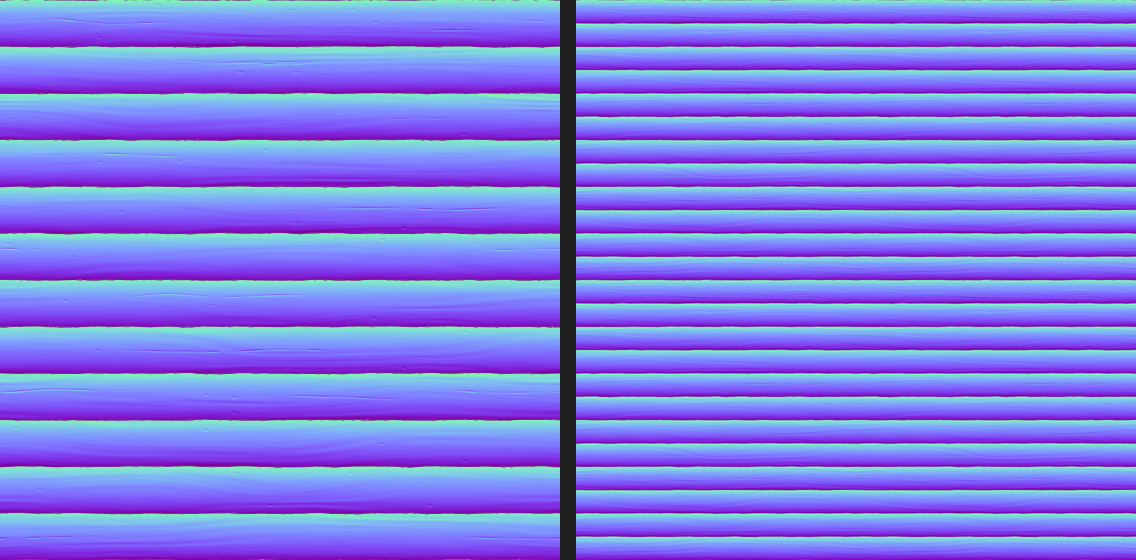
Left, the tile; right, the same tile 2 across and 2 down.
A Shadertoy shader for this texture map:

```glsl
// Tangent-space normal map of twelve stacked round timber logs with fine grain, cracks and pits.

const float LOGS = 12.0;

float hash(vec2 p) {
    return fract(sin(dot(p, vec2(127.1, 311.7))) * 43758.5453);
}

// Value noise that wraps in x after a whole number of cells
float noise(vec2 p, float period, float seed) {
    vec2 i = floor(p), f = fract(p);
    f = f * f * (3.0 - 2.0 * f);
    float x0 = mod(i.x, period), x1 = mod(i.x + 1.0, period);
    vec2 shift = seed * vec2(17.0, 31.0);
    float low = mix(hash(vec2(x0, i.y) + shift), hash(vec2(x1, i.y) + shift), f.x);
    float high = mix(hash(vec2(x0, i.y + 1.0) + shift), hash(vec2(x1, i.y + 1.0) + shift), f.x);
    return mix(low, high, f.y);
}

// Thin tapering splits that wander along the log
float cracks(float x, float v, float id) {
    float depth = 0.0;
    for (float k = 0.0; k < 2.0; k++) {
        vec2 key = vec2(id + 3.0, k + 41.0);
        float reach = mix(0.04, 0.3, hash(key + 7.0));
        float along = abs(fract(x - hash(key) + 0.5) - 0.5) / reach;
        float path = mix(0.2, 0.85, hash(key + 19.0)) + 0.1 * (noise(vec2(x * 10.0, k), 10.0, id) - 0.5);
        float present = step(0.55, hash(key + 29.0));
        float d = (v - path) / 0.016;
        depth += present * (1.0 - smoothstep(0.5, 1.0, along)) * exp(-d * d)
               * noise(vec2(x * 50.0, k), 50.0, id + 5.0);
    }
    return depth;
}

// Sparse elongated nicks, one at most per cell
float pits(float x, float v, float id) {
    vec2 p = vec2(x * 20.0, v * 3.0);
    vec2 cell = floor(p);
    vec2 key = vec2(mod(cell.x, 20.0), cell.y + id * 5.0);
    vec2 centre = mix(vec2(0.3), vec2(0.7), vec2(hash(key + 3.0), hash(key + 11.0)));
    vec2 d = (fract(p) - centre) / vec2(0.09, 0.07);
    return step(0.95, hash(key)) * exp(-dot(d, d));
}

// Relief of one log: warped grain, fine fibres and damage
float relief(vec2 uv, float id) {
    float v = uv.y * LOGS - id;
    float warp = noise(vec2(uv.x * 4.0, v * 2.0), 4.0, id + 20.0);
    float grain = noise(vec2(uv.x * 5.0, v * 9.0 + 5.0 * warp), 5.0, id);
    float fibre = noise(vec2(uv.x * 24.0, v * 24.0 + 6.0 * warp), 24.0, id + 40.0);
    return 0.6 * grain + 0.1 * fibre - 0.9 * cracks(uv.x, v, id) - 0.5 * pits(uv.x, v, id);
}

void mainImage(out vec4 fragColor, in vec2 fragCoord) {
    vec2 uv = fragCoord / iResolution.xy;
    float pixel = LOGS / iResolution.y;

    // Slightly uneven joints, fading towards the middle of each log
    float y = uv.y * LOGS;
    float joint = mod(round(y), LOGS);
    float nearJoint = 1.0 - 2.0 * abs(y - round(y));
    float wobble = noise(vec2(uv.x * 30.0, joint), 30.0, 60.0) - 0.5;
    y += 0.025 * wobble * nearJoint * nearJoint;
    float id = mod(floor(y), LOGS);
    float v = fract(y);

    // Round profile: faces down at the bottom, up at the top
    float bend = 1.9 * v - 0.97 + 0.06 * sin(6.2832 * v);
    bend += 0.05 * (hash(vec2(id, 9.0)) - 0.5) * sin(3.1416 * v);

    // Slope of the relief by central differences
    vec2 e = vec2(0.001, 0.0);
    vec2 p = vec2(uv.x, (id + v) / LOGS);
    vec2 slope = vec2(relief(p + e.xy, id) - relief(p - e.xy, id),
                      relief(p + e.yx, id) - relief(p - e.yx, id)) / (2.0 * e.x);
    vec2 tilt = vec2(0.0, bend) - 0.0012 * slope;
    tilt *= min(1.0, 0.985 / max(length(tilt), 0.001));
    vec3 colour = 0.5 + 0.5 * vec3(tilt, sqrt(1.0 - dot(tilt, tilt)));

    // Ragged dark joint with a few pale splinters
    float ragged = noise(vec2(uv.x * 160.0, joint), 160.0, 80.0);
    float width = 0.006 + 0.016 * ragged * ragged;
    float seam = 1.0 - smoothstep(width - 0.5 * pixel, width + 0.5 * pixel, min(v, 1.0 - v));
    float splinter = smoothstep(0.86, 0.95, noise(vec2(uv.x * 220.0, joint), 220.0, 90.0));
    vec3 seamColour = mix(vec3(0.47, 0.22, 0.58), vec3(0.68, 0.65, 0.78), splinter);
    colour = mix(colour, seamColour, 0.85 * seam);

    fragColor = vec4(colour, 1.0);
}
```
